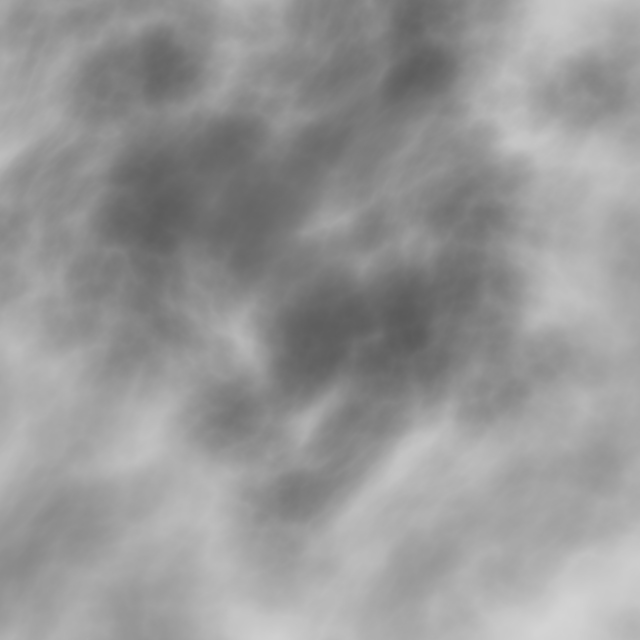
Reproduce this texture procedurally as a WebGL 1 fragment shader.

```glsl
precision highp float;

// Soft grey clouds: layers of smooth cellular noise, stretched along the
// rising diagonal, give dark billows parted by pale creases. One broad,
// lobed storm mass and a faint trailing haze darken them at large scale.

uniform vec2 u_resolution;

vec2 hash2(vec2 cell) {
  vec2 s = vec2(dot(cell, vec2(127.1, 311.7)), dot(cell, vec2(269.5, 183.3)));
  return fract(sin(s) * 43758.55);
}

// Smooth minimum of squared distances to jittered cell points:
// low and round at the points, high along the borders between them.
float billow(vec2 p) {
  vec2 cell = floor(p);
  vec2 local = p - cell;
  float sum = 0.0;
  for (int y = -1; y <= 1; y++) {
    for (int x = -1; x <= 1; x++) {
      vec2 offset = vec2(float(x), float(y));
      vec2 toPoint = offset + 0.1 + 0.8 * hash2(cell + offset) - local;
      sum += exp(-6.0 * dot(toPoint, toPoint));
    }
  }
  return -log(sum) / 6.0;
}

float layeredBillows(vec2 p) {
  float total = 0.0;
  float amplitude = 1.0;
  for (int i = 0; i < 6; i++) {
    total += amplitude * billow(p);
    p = mat2(0.96, 0.28, -0.28, 0.96) * p * 2.03 + vec2(7.3, 3.9);
    amplitude *= 0.46;
  }
  return total;
}

// Layered sines that bend the cells out of their straight borders.
vec2 bend(vec2 p) {
  return 0.02 * sin(p.yx * 11.0 + vec2(0.7, 2.9))
       + 0.006 * sin(p.yx * 23.0 + p * 9.0 + vec2(4.1, 1.3));
}

// Three-lobed dark mass, 1 at its heart and 0 outside.
float stormMass(vec2 p, float roughness) {
  vec2 q = (p - vec2(0.46, 0.69)) / vec2(0.42, 0.36);
  float lobes = cos(3.0 * (atan(q.y, q.x + 0.0001) - 0.8));
  float reach = length(q);
  reach += roughness - 0.16 * lobes * smoothstep(0.0, 0.7, reach);
  return 1.0 - smoothstep(0.2, 1.35, reach);
}

void main() {
  vec2 p = gl_FragCoord.xy / min(u_resolution.x, u_resolution.y);

  // Axes along and across the diagonal, longer along it.
  vec2 warped = p + bend(p);
  vec2 diagonal = vec2(warped.x + warped.y, warped.y - warped.x) * 0.707;
  float clouds = layeredBillows(diagonal * vec2(3.0, 4.1) + vec2(5.2, 8.6)) - 0.25;

  float storm = stormMass(warped, clouds);

  vec2 fromHaze = warped - vec2(0.17, 0.2);
  vec2 hazeAxes = vec2(fromHaze.x + fromHaze.y, fromHaze.y - fromHaze.x);
  float haze = exp(-dot(hazeAxes * hazeAxes, vec2(5.0, 16.0)));

  float grey = 0.685 - 0.255 * storm - 0.06 * haze;
  grey += clouds * mix(0.4, 0.33, storm);

  // Ease the brightest creases towards pale grey.
  grey -= 0.5 * max(grey - 0.76, 0.0);
  gl_FragColor = vec4(vec3(clamp(grey, 0.34, 0.88)), 1.0);
}
```
